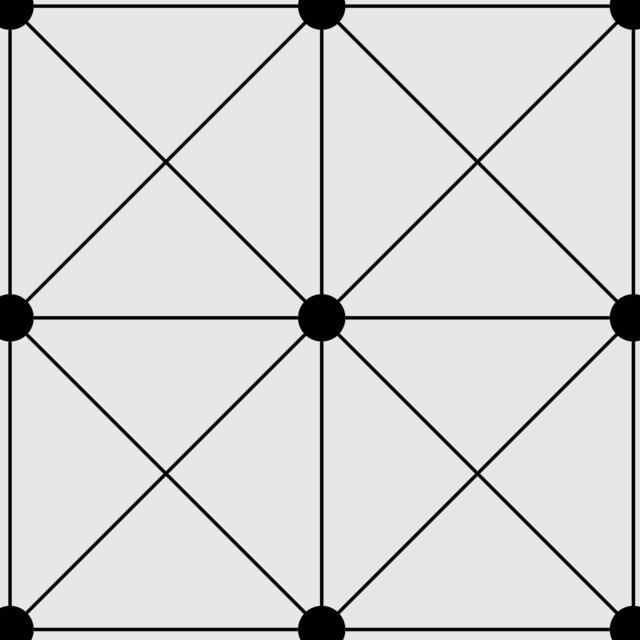
Write a three.js fragment shader that draws this pattern.

```glsl
// A square lattice of round black nodes on pale grey, joined by thin lines
// along the sides and both diagonals of every cell. Each point is folded into
// the cell around its nearest node, where distance functions draw the ink.
varying vec2 vUv;

const vec3 PAPER = vec3(0.905);
const vec3 INK = vec3(0.005);

const float PITCH = 0.487;                  // spacing of the nodes
const vec2 CENTRE = vec2(0.5027, 0.5034);   // the middle node
const float NODE_RADIUS = 0.037;
const float LINE_WIDTH = 0.0054;
const float SOFTNESS = 0.0014;              // half-width of the smoothed edge

// Offset from the nearest node of a square lattice.
vec2 latticeOffset(vec2 p, vec2 origin, float pitch) {
  return (fract((p - origin) / pitch + 0.5) - 0.5) * pitch;
}

// Signed distance to a disc at the origin.
float discDistance(vec2 p, float radius) {
  return length(p) - radius;
}

// Signed distance to the eight spokes that leave the origin.
float spokeDistance(vec2 p, float width) {
  vec2 a = abs(p);
  float straight = min(a.x, a.y);
  float diagonal = abs(a.x - a.y) * sqrt(0.5);
  return min(straight, diagonal) - 0.5 * width;
}

// Coverage of a shape from its signed distance.
float coverage(float dist, float softness) {
  return 1.0 - smoothstep(-softness, softness, dist);
}

void main() {
  vec2 p = latticeOffset(vUv, CENTRE, PITCH);
  float shape = min(discDistance(p, NODE_RADIUS), spokeDistance(p, LINE_WIDTH));
  gl_FragColor = vec4(mix(PAPER, INK, coverage(shape, SOFTNESS)), 1.0);
}
```
